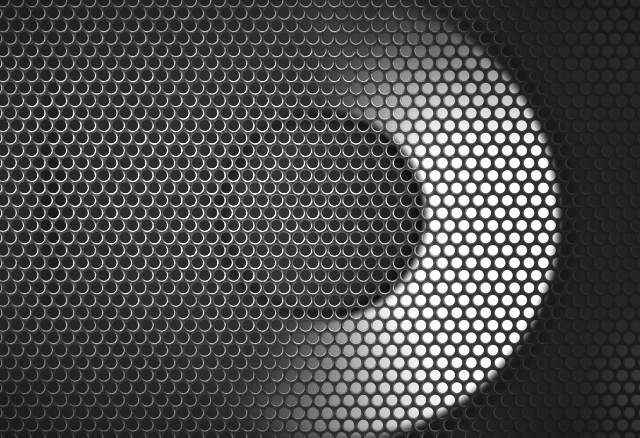
Write a Shadertoy shader that draws this texture.

```glsl
const float PITCH = 0.0329;
const float HOLE_RADIUS = 0.0121;

float hash21(vec2 p) {
    vec3 q = fract(vec3(p.xyx) * 0.1031);
    q += dot(q, q.yzx + 33.33);
    return fract((q.x + q.y) * q.z);
}

float valueNoise(vec2 p) {
    vec2 cell = floor(p);
    vec2 f = fract(p);
    f = f * f * (3.0 - 2.0 * f);
    float low = mix(hash21(cell), hash21(cell + vec2(1.0, 0.0)), f.x);
    float high = mix(hash21(cell + vec2(0.0, 1.0)), hash21(cell + 1.0), f.x);
    return mix(low, high, f.y);
}

float disc(vec2 p, vec2 center, float radius, float blur) {
    return 1.0 - smoothstep(-blur, blur, length(p - center) - radius);
}

float glow(vec2 p, vec2 center, vec2 size) {
    vec2 q = (p - center) / size;
    return exp(-dot(q, q));
}

// Offset from the nearest hole of a staggered grid
vec2 hexOffset(vec2 p, float pitch) {
    vec2 period = pitch * vec2(1.0, 1.7320508);
    vec2 a = p - period * round(p / period);
    vec2 shifted = p - 0.5 * period;
    vec2 b = shifted - period * round(shifted / period);
    return dot(a, a) < dot(b, b) ? a : b;
}

// Loudspeaker behind the grille
float speakerShade(vec2 p) {
    vec2 coneCenter = vec2(0.770, 0.502);
    vec2 capCenter = vec2(0.732, 0.508);
    vec2 fromCone = p - coneCenter;
    float radius = length(fromCone);
    float facing = dot(fromCone / max(radius, 0.001), vec2(0.985, -0.174));

    float cabinet = 0.135 + 0.03 * glow(p, vec2(0.25, 0.6), vec2(0.45));
    cabinet += 0.13 * glow(p, vec2(1.46, 0.08), vec2(0.09, 0.16));
    cabinet += 0.05 * glow(p, vec2(1.42, 0.95), vec2(0.12, 0.2));
    float rightSide = smoothstep(-0.1, 0.6, facing);
    cabinet -= 0.04 * rightSide * exp(-pow((radius - 0.535) / 0.022, 2.0));
    cabinet -= 0.06 * glow(p, vec2(0.12, 0.55), vec2(0.035, 0.25));

    float sheen = smoothstep(-0.45, 0.82, facing);
    float cone = 0.175 + 0.82 * sheen;
    float upperFade = smoothstep(0.62, 1.0, p.y) * smoothstep(0.25, 0.48, radius);
    cone *= 1.0 - 0.55 * upperFade * smoothstep(0.2, 0.4, cone);
    float rimBlur = mix(0.05, 0.014, rightSide);
    float shade = mix(cabinet, cone, disc(p, coneCenter, 0.504, rimBlur));

    float cap = mix(0.20, 0.135, smoothstep(0.65, 0.92, p.x));
    float capRadius = length(p - capCenter);
    cap -= 0.08 * smoothstep(0.19, 0.235, capRadius);
    return mix(shade, cap, disc(p, capCenter, 0.240, 0.013));
}

// Broad light falling on the metal
float grilleLight(vec2 p) {
    float light = 0.23 + 0.72 * glow(p, vec2(0.46, 0.57), vec2(0.58, 0.42));
    light += 0.25 * glow(p, vec2(0.05, 0.70), vec2(0.25, 0.32));
    return light * (1.0 - 0.74 * smoothstep(0.88, 1.24, p.x));
}

float metalShade(vec2 p, vec2 offset, float light) {
    float distanceToHole = length(offset);
    vec2 normal = offset / max(distanceToHole, 0.0001);
    float turn = smoothstep(0.45, 1.15, p.x);
    vec2 lightDir = normalize(mix(vec2(0.65, -0.75), vec2(-0.8, -0.45), turn));

    // Lit crescent, closing into a ring near the middle
    float crescent = smoothstep(-0.55, 0.75, dot(normal, lightDir));
    float wrap = 0.08 + 0.34 * glow(p, vec2(0.72, 0.5), vec2(0.35, 0.4));
    float rim = exp(-pow((distanceToHole - 0.0132) / 0.0019, 2.0));

    float grain = valueNoise(p * 300.0);
    float patchiness = 0.85 + 0.3 * valueNoise(p * 38.0);
    float web = smoothstep(0.0125, 0.0155, distanceToHole);
    float base = 0.105 + light * web * (0.08 + 0.22 * grain);
    float strength = light * patchiness * (0.78 + 0.25 * grain);
    return base + rim * (crescent + wrap) * strength;
}

void mainImage(out vec4 fragColor, in vec2 fragCoord) {
    vec2 p = fragCoord / iResolution.y;
    float aspect = iResolution.x / iResolution.y;
    float blur = max(0.6 / iResolution.y, 0.0014);

    vec2 offset = hexOffset(p - vec2(0.961, 0.3715), PITCH);
    float opening = 1.0 - smoothstep(-blur, blur, length(offset) - HOLE_RADIUS);

    float behind = speakerShade(p);
    float metal = metalShade(p, offset, grilleLight(p));
    metal += 0.06 * smoothstep(0.4, 1.0, behind);
    float shade = mix(metal, behind, opening);

    // Soft darkening toward the corners
    vec2 fromMiddle = (p - vec2(0.5 * aspect, 0.5)) / vec2(aspect, 1.0);
    shade *= 1.0 - 0.25 * smoothstep(0.2, 0.55, dot(fromMiddle, fromMiddle));
    fragColor = vec4(vec3(clamp(shade, 0.0, 1.0)), 1.0);
}
```
